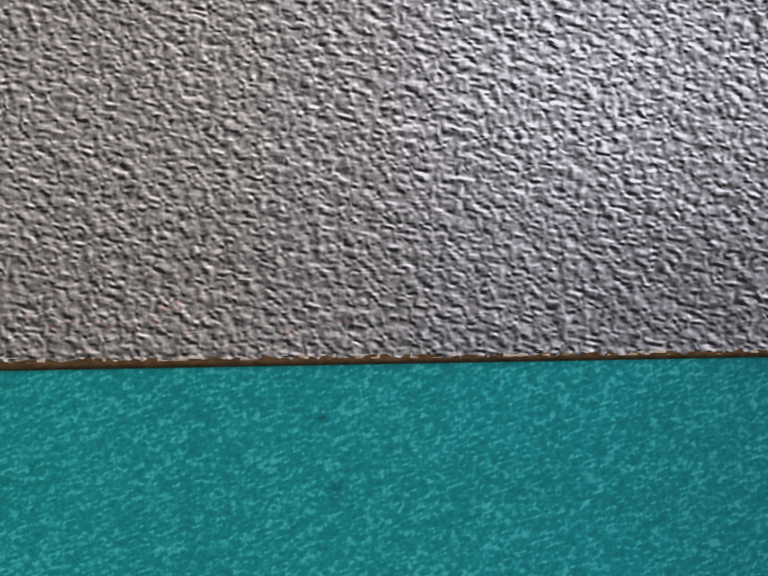
Reproduce this texture procedurally as a Shadertoy shader.

```glsl
// Grey pebbled leather above a woven teal sheet, parted by a dark brown edge.
// The leather is a noise height field lit by its slope; the teal is stretched
// noise along a slanted thread direction. All lengths are in canvas heights.

const float SEAM_LEFT = 0.356;       // seam height at the left border
const float SEAM_SLOPE = 0.018;      // seam rise per unit of width
const float RIM_LEFT = 0.017;        // thickness of the brown rim
const float RIM_TAPER = 0.005;       // rim thinning per unit of width
const vec2 GRAIN_FREQ = vec2(112.0, 178.0);
const vec2 LIGHT_STEP = vec2(0.35, 0.90);
const float GRAIN_CONTRAST = 1.38;
const float GLINT = 0.30;            // strength of the fine sparkle
const vec2 THREAD_FREQ = vec2(92.0, 215.0);
const float THREAD_SLANT = 0.30;
const vec3 WARM_GREY = vec3(1.03, 0.985, 0.965);
const vec3 COOL_GREY = vec3(0.99, 0.98, 1.035);
const vec3 RIM_BROWN = vec3(0.30, 0.22, 0.15);
const vec3 RIM_SHADOW = vec3(0.13, 0.12, 0.09);
const vec3 TEAL = vec3(0.100, 0.455, 0.485);
const vec3 TEAL_SHINE = vec3(0.36, 0.68, 0.69);

float hash(vec2 p) {
    vec3 q = fract(vec3(p.xyx) * 0.1031);
    q += dot(q, q.yzx + 33.33);
    return fract((q.x + q.y) * q.z);
}

float noise(vec2 p) {
    vec2 cell = floor(p);
    vec2 f = fract(p);
    f = f * f * (3.0 - 2.0 * f);
    float low = mix(hash(cell), hash(cell + vec2(1.0, 0.0)), f.x);
    float high = mix(hash(cell + vec2(0.0, 1.0)), hash(cell + vec2(1.0)), f.x);
    return mix(low, high, f.y);
}

mat2 rotation(float angle) {
    float c = cos(angle), s = sin(angle);
    return mat2(c, s, -s, c);
}

// Pebbles: two octaves of rotated noise
float pebbleHeight(vec2 p) {
    vec2 broad = rotation(0.5) * p * 0.60 + 17.0;
    return 0.70 * noise(p) + 0.50 * noise(broad);
}

float blob(vec2 p, vec2 center, vec2 radius) {
    vec2 d = (p - center) / radius;
    return exp(-dot(d, d));
}

vec3 leather(vec2 p, float aspect) {
    float across = p.x / aspect;

    // Relief, with a slight warp that breaks up the lattice
    vec2 warp = vec2(noise(p * 65.0), noise(p * 65.0 + 51.0)) - 0.5;
    vec2 q = GRAIN_FREQ * (rotation(0.22) * p) + warp * 0.9;
    float relief = pebbleHeight(q) - pebbleHeight(q + LIGHT_STEP);
    float glint = noise(rotation(0.9) * p * vec2(185.0, 215.0) + 70.0) - 0.5;

    // Broad light: a cool sheen at upper right, dimmer toward the seam
    float sheen = blob(p, vec2(0.77 * aspect, 0.90), vec2(0.44, 0.30));
    float tone = 0.445 + 0.045 * smoothstep(0.4, 0.9, p.y) + 0.12 * sheen;
    tone -= 0.05 * blob(p, vec2(aspect, 0.45), vec2(0.30, 0.20));
    tone += 0.02 * (noise(p * 9.0) - 0.5);

    float contrast = GRAIN_CONTRAST * mix(0.92, 1.15, across);
    float value = tone * (1.0 + contrast * relief + GLINT * glint);
    vec3 tint = mix(WARM_GREY, COOL_GREY, smoothstep(0.15, 0.8, across));

    // Rare reddish flecks low on the left
    float fleck = smoothstep(0.84, 0.94, noise(p * 95.0 + 8.0));
    fleck *= blob(p, vec2(0.25, 0.45), vec2(0.45, 0.10));
    tint = mix(tint, vec3(1.08, 0.88, 0.85), fleck);
    return clamp(value, 0.14, 0.93) * tint;
}

vec3 tealSheet(vec2 p, float aspect) {
    vec2 q = rotation(-THREAD_SLANT) * p;
    float thread = noise(q * THREAD_FREQ);
    float weave = noise(rotation(0.5) * p * vec2(200.0, 175.0) + 31.0);
    float cloud = noise(p * 7.0 + 4.0) - 0.5;

    vec3 color = TEAL * (1.0 + 0.18 * (thread - 0.5) + 0.16 * (weave - 0.5));
    color *= 1.0 + 0.04 * cloud;
    float shine = smoothstep(0.50, 1.10, 0.60 * thread + 0.50 * weave);
    color = mix(color, TEAL_SHINE, 0.55 * shine);

    // Greener at left, bluer and darker at the right border
    float across = p.x / aspect;
    color += vec3(0.0, 0.012, -0.012) * (1.0 - across);
    color *= 1.0 - 0.08 * smoothstep(0.75, 1.0, across);

    // Two faint stains
    float stain = blob(p, vec2(0.56, 0.275), vec2(0.010, 0.007));
    stain += 0.7 * blob(p, vec2(0.582, 0.15), vec2(0.012, 0.022));
    return color * (1.0 - 0.22 * stain);
}

void mainImage(out vec4 fragColor, in vec2 fragCoord) {
    vec2 p = fragCoord / iResolution.y;
    float aspect = iResolution.x / iResolution.y;
    float soft = max(1.2 / iResolution.y, 0.0015);

    // Height over the seam and the ragged top of the rim
    float above = p.y - SEAM_LEFT - SEAM_SLOPE * p.x;
    float rim = RIM_LEFT - RIM_TAPER * p.x;
    float ragged = rim + 0.008 * (noise(vec2(p.x * 85.0, 3.0)) - 0.5);

    vec3 sheet = tealSheet(p, aspect) * (1.0 - 0.20 * exp(-abs(above) * 180.0));
    vec3 rimColor = mix(RIM_SHADOW, RIM_BROWN, smoothstep(0.0, 0.010, above));
    rimColor *= 0.8 + 0.4 * noise(p * vec2(90.0, 200.0));

    // Pale chips along the rim top
    float chip = smoothstep(0.62, 0.85, noise(p * vec2(105.0, 190.0)));
    chip *= smoothstep(0.007, 0.002, abs(above - rim - 0.001));

    vec3 color = mix(sheet, rimColor, smoothstep(-soft, soft, above));
    color = mix(color, leather(p, aspect), smoothstep(-soft, soft, above - ragged));
    color = mix(color, vec3(0.76, 0.72, 0.69), 0.75 * chip);
    fragColor = vec4(color, 1.0);
}
```
